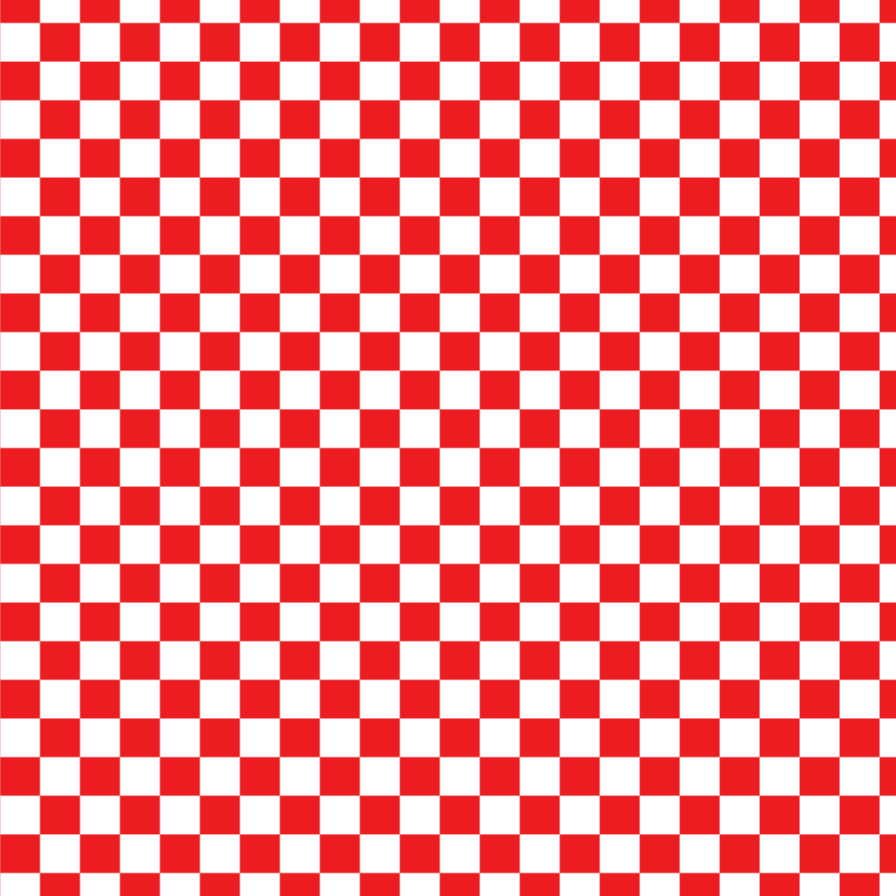
This pattern is drawn by a three.js fragment shader. Its source:

```glsl
// Red and white checkerboard of slightly wide cells with softened edges.
varying vec2 vUv;

const vec2 CELLS = vec2(22.41, 23.19);    // cells across and up the canvas
const vec2 ANCHOR = vec2(0.0, 0.5);       // canvas point where cell corners meet
const float EDGE_WIDTH = 1.0 / 512.0;     // width of the blend between cells
const vec3 WHITE = vec3(1.0);
const vec3 RED = vec3(0.93, 0.11, 0.13);
const vec3 RIM_RED = vec3(0.885, 0.12, 0.14); // duller red along cell edges
const float RIM_START = 0.9;              // coverage above which the rim fades

// Signed distance to the nearest cell edge: positive in even cells.
vec2 signedEdgeDistance(vec2 cell) {
  return 0.5 - abs(2.0 * fract(0.5 * cell + 0.25) - 1.0);
}

void main() {
  // Distance is converted back to canvas units so both axes blend equally.
  vec2 edge = signedEdgeDistance((vUv - ANCHOR) * CELLS) / CELLS;
  vec2 wave = clamp(2.0 * edge / EDGE_WIDTH, -1.0, 1.0);

  // Opposite signs on the two axes mark a red cell.
  float redCoverage = 0.5 - 0.5 * wave.x * wave.y;

  vec3 ink = mix(RIM_RED, RED, smoothstep(RIM_START, 1.0, redCoverage));
  gl_FragColor = vec4(mix(WHITE, ink, redCoverage), 1.0);
}
```
